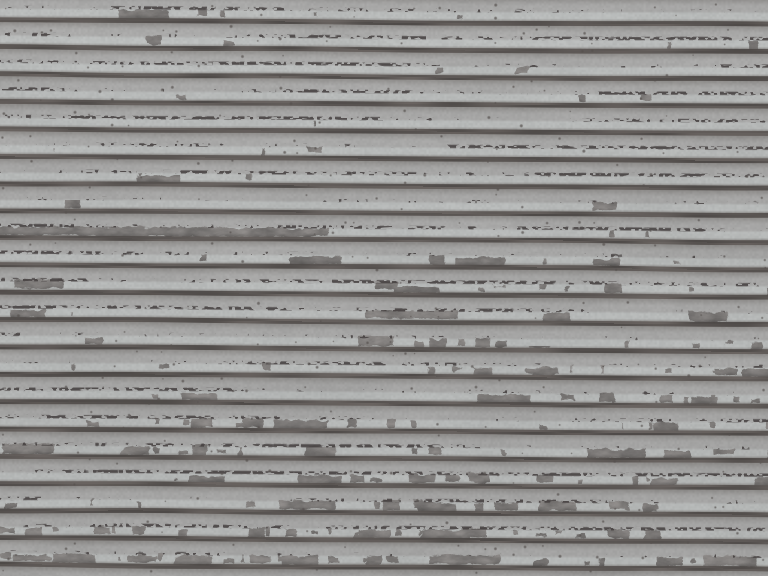
Give the GLSL for this texture, as a Shadertoy shader.

```glsl
#define ROWS 21.14        // slats per canvas height
#define OFFSET 0.33       // height of the lowest groove, in slats
#define TILT 0.006        // downward slope to the right
#define RIDGE_TOP 0.42    // where the raised ridge meets the flat panel
#define PEEL_ROW 12.0     // slat with one long peeled strip
#define PEEL_END 0.57     // right end of that strip
#define RIDGE vec3(0.715, 0.725, 0.722)
#define PANEL vec3(0.652, 0.651, 0.648)
#define SHADE vec3(0.50, 0.49, 0.48)
#define BARE vec3(0.475, 0.462, 0.455)
#define GROOVE vec3(0.335, 0.315, 0.305)
#define GRIME vec3(0.26, 0.24, 0.24)

float hash(vec2 p) {
    vec3 q = fract(vec3(p.xyx) * 0.1031);
    q += dot(q, q.yzx + 33.33);
    return fract((q.x + q.y) * q.z);
}

float noise(vec2 p) {
    vec2 i = floor(p), f = fract(p);
    f = f * f * (3.0 - 2.0 * f);
    return mix(mix(hash(i), hash(i + vec2(1, 0)), f.x),
               mix(hash(i + vec2(0, 1)), hash(i + vec2(1, 1)), f.x), f.y);
}

float fbm(vec2 p) {
    float sum = 0.0, amp = 0.5;
    for (int i = 0; i < 4; i++) {
        sum += amp * noise(p);
        p = p * 2.03 + 17.1;
        amp *= 0.5;
    }
    return sum / 0.9375;
}

float boxDistance(vec2 p, vec2 halfSize) {
    vec2 d = abs(p) - halfSize;
    return length(max(d, 0.0)) + min(max(d.x, d.y), 0.0);
}

// Distance to the nearest flake in one layer of cells along a slat
float flakes(vec2 p, float row, float cellWidth, vec2 minSize, vec2 maxSize, float wear) {
    float d = 1.0, cell = floor(p.x / cellWidth);
    for (int j = -1; j <= 1; j++) {
        float c = cell + float(j);
        vec2 id = vec2(c + 40.0, row * 7.0 + 90.0 + cellWidth * 900.0);
        float center = (c + 0.2 + 0.6 * hash(id + 3.7)) * cellWidth;
        float cluster = smoothstep(0.2, 0.75, noise(vec2(center * 3.0, row * 0.45) + 8.0));
        if (hash(id) > wear * (0.25 + 1.3 * cluster)) continue;
        float r = hash(id + 11.3);
        vec2 size = mix(minSize, maxSize, vec2(r * r, hash(id + 23.9)));
        float lift = (hash(id + 31.1) - 0.5) * 0.007;
        d = min(d, boxDistance(p - vec2(center, lift), size));
    }
    return d;
}

void mainImage(out vec4 fragColor, in vec2 fragCoord) {
    vec2 p = fragCoord / iResolution.y;
    float aspect = iResolution.x / iResolution.y;
    float px = 1.0 / iResolution.y;

    // Slat coordinates: t runs upward from one groove to the next
    float y = p.y + TILT * (p.x - 0.5 * aspect);
    float s = y * ROWS - OFFSET + 0.06 * (noise(vec2(p.x * 4.0, y * 9.0)) - 0.5);
    float row = floor(s), t = fract(s);
    float soft = px * ROWS;

    // Ridge, flat panel and the soft shade beside each groove
    vec3 col = mix(RIDGE, PANEL, smoothstep(RIDGE_TOP - 0.07, RIDGE_TOP + 0.05, t));
    float shade = 0.8 * (1.0 - smoothstep(0.05, 0.2, t)) + 0.75 * smoothstep(0.62, 1.0, t);
    col = mix(col, SHADE, shade);

    // Broad stains and fine grain
    col *= 1.0 + 0.07 * (fbm(p * vec2(7.0, 16.0)) - 0.5);
    col *= 1.0 + 0.05 * (noise(p * 260.0) - 0.5);
    col *= mix(0.975, 1.01, p.y);

    // Flaked paint along the ridge, denser toward the bottom
    float wear = mix(0.5, 0.04, smoothstep(0.05, 0.8, p.y));
    wear += 0.35 * (1.0 - smoothstep(0.0, 2.0, row));
    vec2 q = vec2(p.x, (t - 0.25) / ROWS);
    float d = flakes(q, row, 0.1, vec2(0.012, 0.005), vec2(0.05, 0.009), wear);
    d = min(d, flakes(q, row, 0.037, vec2(0.002, 0.002), vec2(0.011, 0.007), 0.7 * wear + 0.02));
    if (row == PEEL_ROW)
        d = min(d, boxDistance(q - vec2(0.5 * PEEL_END - 0.1, 0.0), vec2(0.5 * PEEL_END + 0.1, 0.0075)));
    d += 0.010 * (fbm(p * vec2(75.0, 95.0)) - 0.5);
    float bare = 1.0 - smoothstep(-0.6 * px, 0.8 * px, d);
    bare *= smoothstep(0.0, 0.06, t) * (1.0 - smoothstep(0.46, 0.56, t));
    vec3 metal = BARE * (0.78 + 0.45 * fbm(p * vec2(45.0, 80.0)));
    metal *= 0.85 + 0.15 * smoothstep(0.08, 0.25, t);
    col = mix(col, metal, 0.93 * bare);

    // Dark groove
    float groove = 1.0 - smoothstep(0.085 - 0.5 * soft, 0.085 + 0.7 * soft, min(t, 1.0 - t));
    col = mix(col, GROOVE * (0.85 + 0.35 * noise(vec2(p.x * 14.0, row * 5.0))), 0.92 * groove);

    // Broken line of grime caught on top of the ridge
    float amount = smoothstep(0.3, 0.8, noise(vec2(p.x * 3.5, row * 3.1 + 5.0)));
    float speck = noise(vec2(p.x * 190.0, y * 300.0)) * 0.7 + 0.3 * noise(vec2(p.x * 60.0, row * 4.0));
    float band = 1.0 - smoothstep(0.02, 0.06 + soft, abs(t - RIDGE_TOP - 0.04));
    float cut = mix(0.74, 0.42, amount);
    col = mix(col, GRIME, 0.85 * band * smoothstep(cut, cut + 0.14, speck));

    // Scattered pits
    vec2 grid = p * 48.0, id = floor(grid);
    vec2 spot = 0.2 + 0.6 * vec2(hash(id + 5.1), hash(id + 9.4));
    float radius = mix(0.0008, 0.0025, hash(id + 2.6));
    float pit = 1.0 - smoothstep(radius - px, radius + px, length(fract(grid) - spot) / 48.0);
    col = mix(col, GROOVE, 0.7 * pit * step(0.9, hash(id + 70.0)));

    fragColor = vec4(clamp(col, 0.0, 1.0), 1.0);
}
```
